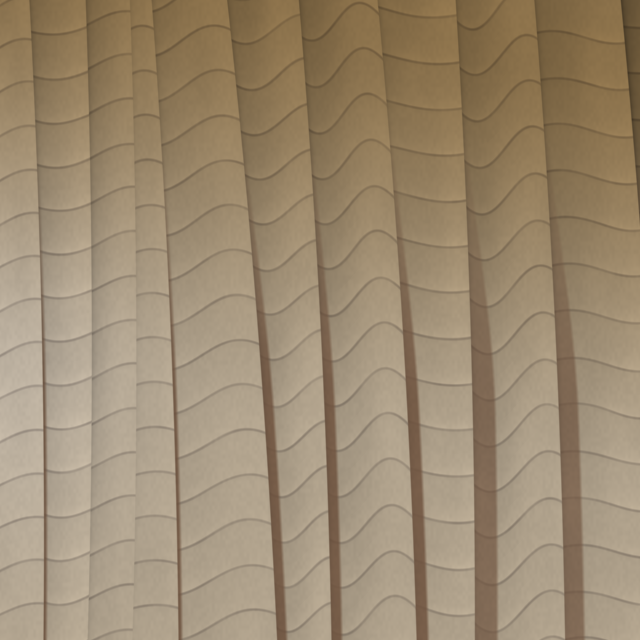
A WebGL 2 fragment shader for this texture:

```glsl
#version 300 es
precision highp float;

#define GOLD vec3(0.535, 0.435, 0.285)
#define PALE vec3(0.685, 0.630, 0.545)
#define DAYLIGHT vec3(0.055, 0.065, 0.085)
#define SHADOW vec3(0.435, 0.325, 0.245)
#define SEAM_TINT vec3(0.80, 0.79, 0.80)
#define SEAM_WIDTH 0.0021
#define ROW_STEP vec2(0.0678, 0.0730)
#define FOLD_BOW 0.008
#define GRAIN 0.035
#define MOTTLE 0.045

uniform vec2 u_resolution;
out vec4 outColor;

const int PLEATS = 11;
const float TAU = 6.2831853;

// Fold position at the top and bottom of the cloth
const vec2 FOLD[12] = vec2[12](
    vec2(-0.02, -0.02), vec2(0.046, 0.068), vec2(0.134, 0.137), vec2(0.203, 0.207),
    vec2(0.237, 0.279), vec2(0.355, 0.433), vec2(0.467, 0.518), vec2(0.590, 0.651),
    vec2(0.712, 0.742), vec2(0.835, 0.883), vec2(0.970, 1.035), vec2(1.080, 1.140));

// Part of the wave seen in each pleat: 0 is a crest, 0.5 a trough
const vec2 PHASE[PLEATS] = vec2[PLEATS](
    vec2(0.68, 1.04), vec2(0.38, 0.70), vec2(0.70, 1.02), vec2(-0.12, 0.12),
    vec2(0.55, 1.12), vec2(0.38, 0.96), vec2(0.40, 1.18), vec2(0.22, 0.60),
    vec2(0.36, 1.10), vec2(-0.12, 0.58), vec2(0.40, 0.60));

// Height of one row and its wave amplitude
const vec2 RIPPLE[PLEATS] = vec2[PLEATS](
    vec2(0.350, 0.018), vec2(0.311, 0.018), vec2(0.311, 0.018), vec2(0.337, 0.018),
    vec2(0.345, 0.024), vec2(0.328, 0.024), vec2(0.320, 0.030), vec2(0.302, 0.013),
    vec2(0.303, 0.032), vec2(0.277, 0.010), vec2(0.325, 0.010));

// Width of the shadow gap and depth of the shading beside each fold
const vec2 GAP[PLEATS] = vec2[PLEATS](
    vec2(0.000, 0.00), vec2(0.003, 0.13), vec2(0.000, 0.13), vec2(0.000, 0.02),
    vec2(0.004, 0.08), vec2(0.014, 0.13), vec2(0.015, 0.14), vec2(0.017, 0.07),
    vec2(0.034, 0.13), vec2(0.029, 0.12), vec2(0.010, 0.28));

float hash(vec2 p) {
    vec3 q = fract(p.xyx * 0.1031);
    q += dot(q, q.yzx + 33.33);
    return fract((q.x + q.y) * q.z);
}

float noise(vec2 p) {
    vec2 i = floor(p), f = fract(p);
    f *= f * (3.0 - 2.0 * f);
    return mix(mix(hash(i), hash(i + vec2(1, 0)), f.x),
               mix(hash(i + vec2(0, 1)), hash(i + vec2(1, 1)), f.x), f.y);
}

float foldX(int i, float down) {
    return mix(FOLD[i].x, FOLD[i].y, down) + FOLD_BOW * 4.0 * down * (1.0 - down);
}

// Light falling on the cloth, golden above and pale below
vec3 clothColor(vec2 p) {
    float lit = smoothstep(0.0, 0.72, p.y + 0.2 * (0.5 - p.x) + 0.03);
    vec2 side = (p - vec2(0.0, 0.58)) / vec2(0.22, 0.32);
    return mix(GOLD, PALE, lit) + DAYLIGHT * exp(-dot(side, side));
}

vec3 pleatColor(int i, vec2 p, float left, float aa) {
    float width = foldX(i + 1, p.y) - left;
    float d = p.x - left;
    float u = d / width;
    float fade = mix(1.0, 0.45, p.y);

    // Rounded pleat: dark beside the fold, bright at the far rim
    float shade = 1.0 - GAP[i].y * fade * (1.0 - smoothstep(0.0, 0.75, u));
    shade += 0.035 * fade * smoothstep(0.55, 0.95, u);
    vec3 color = clothColor(p) * shade;

    // Wavy seams, with the distance corrected for their slope
    float t = mix(PHASE[i].x, PHASE[i].y, u) * TAU;
    float amp = RIPPLE[i].y;
    float stepY = mix(ROW_STEP.x, ROW_STEP.y, min(float(i) / 9.0, 1.0));
    float wobble = 0.004 * (noise(p * 14.0 + float(i) * 7.0) - 0.5);
    float offset = p.y - RIPPLE[i].x + amp * cos(t) + wobble;
    float slope = amp * sin(t) * TAU * (PHASE[i].y - PHASE[i].x) / width;
    float r = (fract(offset / stepY + 0.5) - 0.5) * stepY / sqrt(1.0 + slope * slope);
    float seam = 1.0 - smoothstep(0.0, SEAM_WIDTH + aa, abs(r));
    float wear = 0.55 + 0.45 * noise(p * vec2(35.0, 22.0));
    float trough = 0.5 - 0.5 * cos(t);
    float puff = r < 0.0 ? exp(r / 0.012) * (0.03 + 0.06 * trough) : -0.025 * exp(-r / 0.008);
    color *= 1.0 + puff * (1.0 - seam);
    color *= mix(vec3(1.0), SEAM_TINT, seam * wear);

    // Deep gap that opens towards the hem, and a fine crease
    float open = smoothstep(0.12, 0.65, p.y);
    float gap = GAP[i].x * open;
    float mask = 1.0 - smoothstep(gap - 0.002, gap + 0.003 + aa, d);
    float depth = GAP[i].x > 0.02 ? 0.66 : 0.85;
    color = mix(color, SHADOW * mix(1.05, 1.0, open), mask * depth * open * step(0.001, GAP[i].x));
    return color * (1.0 - (0.07 + GAP[i].y) * fade * exp(-max(d, 0.0) / 0.004));
}

void main() {
    vec2 p = gl_FragCoord.xy / u_resolution;
    p.y = 1.0 - p.y;
    float aa = 1.0 / min(u_resolution.x, u_resolution.y);

    // Each pleat overlaps the one to its left
    vec3 color = clothColor(p);
    for (int i = 0; i < PLEATS; i++) {
        float left = foldX(i, p.y);
        color = mix(color, pleatColor(i, p, left, aa), smoothstep(-aa, aa, p.x - left));
    }

    // Woven grain and soft mottling
    float grain = noise(p * vec2(240.0, 150.0)) - 0.5;
    float mottle = noise(p * vec2(28.0, 9.0)) - 0.5;
    color *= 1.0 + GRAIN * grain + MOTTLE * mottle;
    outColor = vec4(color, 1.0);
}
```
